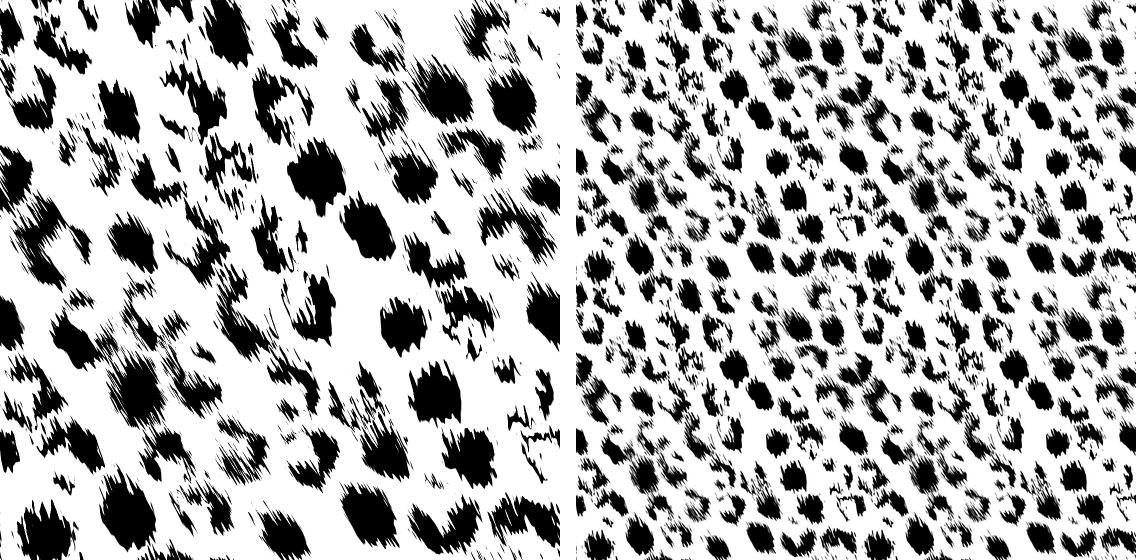
Left, the tile; right, the same tile 2 across and 2 down.
Reproduce this pattern procedurally as a WebGL 1 fragment shader.

```glsl
precision highp float;
// Leopard fur: a jittered, staggered grid holds broken rings and solid spots,
// kept apart by Voronoi channels. Streaky gradient noise drags their edges
// along a slowly turning hair direction. Everything wraps on the unit square.
uniform vec2 u_resolution;

#define GRID vec2(7.0, 8.0)      // rosettes per side; rows must be even
#define JITTER 0.46              // scatter of the rosette centres
#define SOLID_SHARE 0.32         // share of filled spots
#define CHANNEL 0.013            // half width of the white paths
#define STRANDS vec2(160.0, 22.0)// hair noise repeats across and along
#define FRAY 0.046               // how far hairs drag the edges
#define DRYNESS 0.020            // streaks that thin out the ink
#define LUMPS 0.012              // unevenness of the outlines
#define SLANT 0.5                // mean lean of the hair; a half or whole
#define TURN 0.36                // change of the lean across the canvas

const float TAU = 6.2831853;
const vec3 INK = vec3(0.0);
const vec3 PAPER = vec3(1.0);

vec2 hash2(vec2 p) {
  vec3 q = fract(p.xyx * vec3(0.1031, 0.1030, 0.0973));
  q += dot(q, q.yzx + 33.33);
  return fract((q.xx + q.yz) * q.zy);
}

float cornerSlope(vec2 corner, vec2 offset, vec2 period) {
  float angle = TAU * hash2(mod(corner, period) + 7.0).x;
  return dot(vec2(cos(angle), sin(angle)), offset);
}

// Gradient noise that repeats after a whole number of lattice cells.
float gradientNoise(vec2 p, vec2 period) {
  vec2 i = floor(p), f = p - i;
  vec2 w = f * f * f * (f * (f * 6.0 - 15.0) + 10.0);
  vec2 e = vec2(1.0, 0.0);
  float low = mix(cornerSlope(i, f, period), cornerSlope(i + e, f - e, period), w.x);
  float high = mix(cornerSlope(i + e.yx, f - e.yx, period),
                   cornerSlope(i + 1.0, f - 1.0, period), w.x);
  return mix(low, high, w.y);
}

// Signed field of one rosette: an arc of varying width, or a filled spot.
float rosette(vec2 d, vec2 id) {
  vec2 kind = hash2(id + 31.0), phase = TAU * hash2(id + 67.0);
  float solid = step(kind.x, SOLID_SHARE);
  float size = mix(0.78, 1.1, kind.y);
  d = vec2(d.x + 0.25 * d.y, 0.85 * d.y) / size;
  float angle = atan(d.y, d.x);
  float arc = 0.5 + 0.6 * cos(angle - phase.x) + 0.45 * cos(3.0 * angle + phase.y);
  float spot = 1.0 + 0.12 * cos(2.0 * angle + phase.y);
  float width = mix(0.024 * clamp(arc, -0.5, 1.15), 0.036 * spot, solid);
  float radius = mix(0.044, 0.012, solid);
  return size * (abs(length(d) - radius) - width);
}

// Field of the nearest rosette, cut back along the Voronoi borders.
float rosettes(vec2 p) {
  float nearest = 9.0, second = 9.0;
  vec2 nearestOffset = vec2(0.0), nearestId = vec2(0.0);
  for (int j = -1; j <= 1; j++) {
    float row = floor(p.y * GRID.y) + float(j);
    float stagger = 0.5 * mod(row, 2.0);
    for (int i = -1; i <= 1; i++) {
      vec2 cell = vec2(floor(p.x * GRID.x - stagger) + float(i), row);
      vec2 id = mod(cell, GRID);
      vec2 scatter = JITTER * (hash2(id + 13.0) - 0.5);
      vec2 centre = (cell + vec2(stagger, 0.0) + 0.5 + scatter) / GRID;
      float dist = length(p - centre);
      if (dist < nearest) {
        second = nearest;
        nearest = dist;
        nearestOffset = p - centre;
        nearestId = id;
      } else {
        second = min(second, dist);
      }
    }
  }
  return max(rosette(nearestOffset, nearestId), CHANNEL - 0.5 * (second - nearest));
}

// Ink field: negative inside the marks.
float furField(vec2 p) {
  // Hair coordinates: x is constant along each strand.
  float wave = TAU * (p.x + p.y) + 2.2;
  float bend = TURN * cos(wave);
  vec2 hairDir = normalize(vec2(-SLANT - bend, 1.0 + bend));
  vec2 hair = vec2(p.x + SLANT * p.y + TURN / TAU * sin(wave), p.y) * STRANDS;
  vec2 wrap = STRANDS * vec2(0.5, 1.0);
  float strand = gradientNoise(hair, wrap);
  float fine = gradientNoise(hair * 2.0, wrap * 2.0);

  // Lumpy outlines, then edges dragged along the hair.
  vec2 lump = vec2(gradientNoise(p * 22.0, vec2(22.0)),
                   gradientNoise(p * 22.0 + 0.5, vec2(22.0)));
  float patchy = smoothstep(-0.3, 0.5, gradientNoise(p * 6.0, vec2(6.0)));
  float drag = FRAY * (0.6 + 0.7 * patchy) * (strand + 0.4 * fine);
  float field = rosettes(p + LUMPS * lump + hairDir * drag);
  return field + DRYNESS * (0.2 + patchy) * (0.6 * strand + fine);
}

void main() {
  // Four samples per pixel keep the thin hairs crisp and smooth.
  float pixel = 1.0 / min(u_resolution.x, u_resolution.y);
  float ink = 0.0;
  for (int k = 0; k < 4; k++) {
    vec2 shift = vec2(mod(float(k), 2.0), floor(float(k) * 0.5)) * 0.5 - 0.25;
    float field = furField((gl_FragCoord.xy + shift) / u_resolution);
    ink += 0.25 * (1.0 - smoothstep(-0.7 * pixel, 0.7 * pixel, field));
  }
  gl_FragColor = vec4(mix(PAPER, INK, ink), 1.0);
}
```
